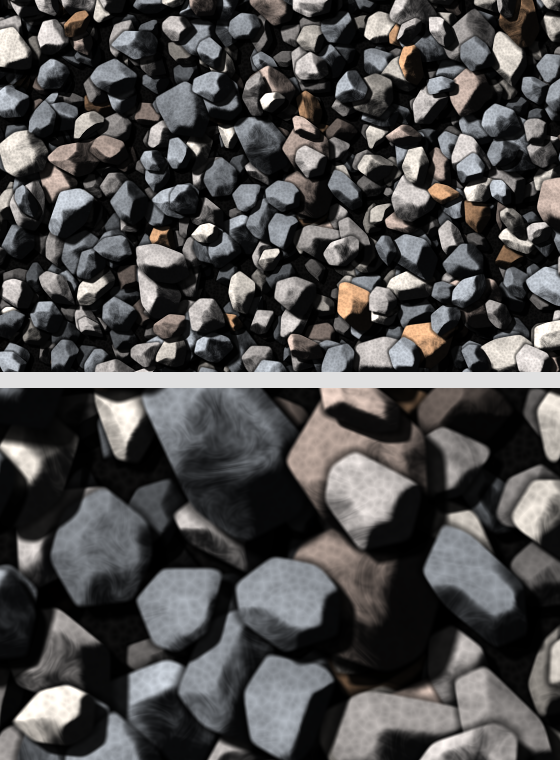
Top: the whole. Bottom: its middle third, enlarged.
A WebGL 2 fragment shader for this texture:

```glsl
#version 300 es
precision highp float;
uniform vec2 u_resolution;
out vec4 fragColor;

const int LAYERS = 4;
const int FACETS = 7;
const vec4 CELL_SIZE = vec4(0.074, 0.096, 0.132, 0.088);  // back to front
const vec4 PRESENCE = vec4(1.0, 0.88, 0.62, 0.36);
const vec4 EXPOSURE = vec4(0.58, 0.92, 1.0, 1.0);
const vec3 SUN = vec3(-0.52, 0.46, 0.72);
const vec3 SKY_FILL = vec3(0.050, 0.052, 0.056);
const vec3 SOIL = vec3(0.045, 0.043, 0.042);
const vec3 SLATE = vec3(0.635, 0.655, 0.68);
const vec3 GRANITE = vec3(0.77, 0.745, 0.73);
const vec3 PALE = vec3(0.96, 0.925, 0.88);
const vec3 ROSE = vec3(0.76, 0.68, 0.635);
const vec3 OCHRE = vec3(0.80, 0.62, 0.47);
const vec2 SUN_RAMP = vec2(0.18, 0.87);
const float SUN_GAIN = 1.04;
const float SHADOW_LENGTH = 0.34;
const float SHADOW_DEPTH = 0.89;
const float FACET_SHARPNESS = 21.0;
const float EDGE_SOFTNESS = 0.0026;
const float ROUGHNESS = 0.26;
const float TAU = 6.2831853;

float hash(vec2 p) {
    vec3 q = fract(p.xyx * 0.1031);
    q += dot(q, q.yzx + 33.33);
    return fract((q.x + q.y) * q.z);
}

float trait(vec2 id, float k) { return hash(id + k * vec2(7.31, 3.77)); }

mat2 rotation(float a) { return mat2(cos(a), sin(a), -sin(a), cos(a)); }

// Warped layered sines in about -1..1
float mottle(vec2 p) {
    float sum = 0.0, amp = 0.5;
    for (int i = 0; i < 5; i++) {
        p = rotation(1.13) * p * 1.75 + 1.9;
        p += 0.7 * sin(p.yx * 0.8);
        sum += amp * sin(p.x) * sin(p.y);
        amp *= 0.72;
    }
    return sum;
}

// Distance to the nearest scattered grain, in cells
float cellular(vec2 p) {
    float nearest = 2.0;
    for (int k = 0; k < 9; k++) {
        vec2 c = floor(p) + vec2(k % 3 - 1, k / 3 - 1);
        nearest = min(nearest, length(p - c - vec2(hash(c), hash(c + 51.7))));
    }
    return nearest;
}

// Rounded polygon: x is the outline distance, yz the slope of the facets
vec3 stoneShape(vec2 q, vec2 id) {
    float rim = 0.0, weight = exp(-0.38 * FACET_SHARPNESS);
    vec2 slope = weight * 1.1 * (vec2(trait(id, 50.0), trait(id, 51.0)) - 0.5);
    for (int i = 0; i < FACETS; i++) {
        float k = float(i);
        float a = TAU * (k + 0.6 * trait(id, k + 10.0)) / float(FACETS);
        vec2 dir = vec2(cos(a), sin(a));
        float side = dot(q, dir) - mix(0.70, 1.02, trait(id, k + 20.0));
        float inset = mix(-0.25, 0.28, trait(id, k + 30.0));
        float face = exp(FACET_SHARPNESS * (side + inset));
        rim += exp(FACET_SHARPNESS * side);
        weight += face;
        slope += face * dir * mix(0.6, 1.5, trait(id, k + 40.0));
    }
    return vec3(log(rim) / FACET_SHARPNESS, slope / weight);
}

vec3 stoneColor(vec2 id) {
    float kind = trait(id, 60.0);
    vec3 c = mix(SLATE, GRANITE, step(0.42, kind));
    c = mix(c, PALE, step(0.70, kind));
    c = mix(c, ROSE, step(0.86, kind));
    c = mix(c, OCHRE, step(0.97, kind));
    return c * mix(0.78, 1.14, trait(id, 61.0));
}

void main() {
    vec2 p = gl_FragCoord.xy / u_resolution.y;
    vec3 sun = normalize(SUN);
    float grain = cellular(p * 130.0) - 0.5;
    vec3 col = SOIL * (1.0 + grain);
    for (int layer = 0; layer < LAYERS; layer++) {
        float size = CELL_SIZE[layer];
        for (int k = 0; k < 9; k++) {
            vec2 cell = floor(p / size) + vec2(k % 3 - 1, k / 3 - 1);
            vec2 id = cell + float(layer + 1) * vec2(37.0, 71.0);
            if (trait(id, 1.0) > PRESENCE[layer]) continue;
            // Place, turn and stretch one stone
            vec2 jitter = 0.6 * (vec2(trait(id, 2.0), trait(id, 3.0)) - 0.5);
            float radius = size * mix(0.46, 0.68, trait(id, 4.0));
            vec2 v = (p - (cell + 0.5 + jitter) * size) / radius;
            if (dot(v, v) > 3.24) continue;
            mat2 turn = rotation(TAU * trait(id, 5.0));
            vec2 stretch = vec2(1.0, mix(1.0, 1.65, trait(id, 6.0)));
            vec3 shape = stoneShape(turn * v * stretch, id);
            // Sun shadow and contact shade on what lies below
            vec2 lee = v + SHADOW_LENGTH * normalize(sun.xy);
            float shadow = stoneShape(turn * lee * stretch, id).x;
            col *= 1.0 - SHADOW_DEPTH * (1.0 - smoothstep(-0.06, 0.06, shadow));
            col *= mix(0.45, 1.0, smoothstep(0.0, 0.18, shape.x));
            // Sunlit, mottled facets
            float soft = EDGE_SOFTNESS / radius;
            float cover = 1.0 - smoothstep(-soft, soft, shape.x);
            if (cover <= 0.0) continue;
            float spots = mottle(p * 24.0 + 40.0 * trait(id, 7.0));
            vec2 bump = ROUGHNESS * vec2(spots, mottle(p.yx * 38.0 + 9.0));
            vec3 normal = normalize(vec3(shape.yz * turn + bump, 1.0));
            float light = SUN_GAIN * smoothstep(SUN_RAMP.x, SUN_RAMP.y, dot(normal, sun));
            vec3 albedo = stoneColor(id) * (1.0 + 0.15 * spots + 0.18 * grain);
            col = mix(col, albedo * (SKY_FILL + light) * EXPOSURE[layer], cover);
        }
    }
    fragColor = vec4(clamp(col, 0.0, 1.0), 1.0);
}
```
